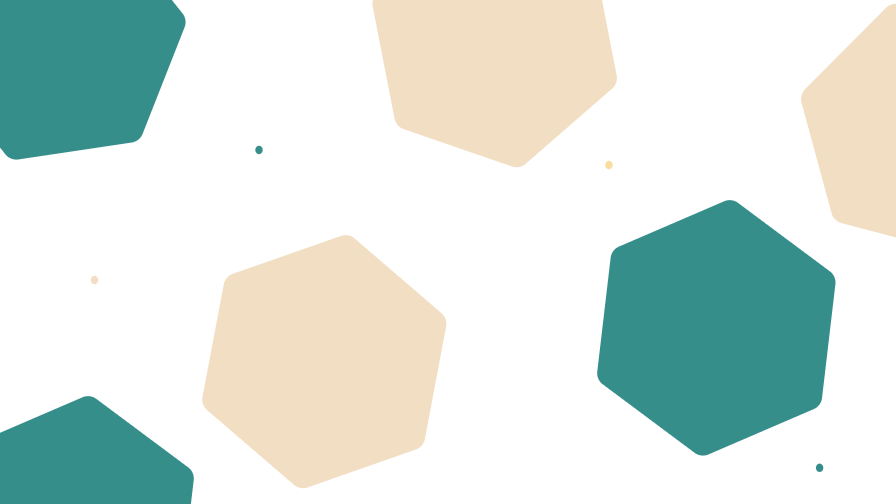
Give the GLSL for this background, as a Shadertoy shader.

```glsl
// Large rounded hexagons in teal and sand, with a few tiny dots, on white.
// Each hexagon is a folded distance function, turned and rounded;
// lengths are in canvas heights and edges are smoothed over one pixel.

const vec3 WHITE = vec3(1.0);
const vec3 TEAL  = vec3(0.212, 0.557, 0.545);
const vec3 SAND  = vec3(0.949, 0.871, 0.761);
const vec3 AMBER = vec3(0.975, 0.865, 0.620);

const float APOTHEM = 0.2245;
const float CORNER  = 0.0278;
const vec2  DOT_RADII = vec2(0.0073, 0.0083);

// Centre x, centre y, turn in degrees, colour index
const vec4 HEXAGONS[6] = vec4[6](
    vec4(1.4213,  0.3495, 23.3, 0.0),
    vec4(0.6435,  0.2824, 19.3, 1.0),
    vec4(0.9815,  0.9190, 41.0, 1.0),
    vec4(0.1157,  0.9225,  8.5, 0.0),
    vec4(1.8368,  0.7454, 45.2, 1.0),
    vec4(0.1481, -0.0394, 23.3, 0.0));

// Centre x, centre y, colour index
const vec3 DOTS[4] = vec3[4](
    vec3(0.5139, 0.7025, 0.0),
    vec3(1.2083, 0.6725, 2.0),
    vec3(0.1875, 0.4444, 1.0),
    vec3(1.6262, 0.0718, 0.0));

vec3 palette(float index) {
    return index < 0.5 ? TEAL : index < 1.5 ? SAND : AMBER;
}

vec2 rotate(vec2 p, float angle) {
    float c = cos(angle), s = sin(angle);
    return vec2(c * p.x - s * p.y, s * p.x + c * p.y);
}

// Signed distance to a hexagon with a corner on the x axis
float roundedHexagon(vec2 p, float apothem, float corner) {
    const vec3 k = vec3(-0.866025, 0.5, 0.57735);
    float inner = apothem - corner;
    p = abs(p);
    p -= 2.0 * min(dot(k.xy, p), 0.0) * k.xy;
    p -= vec2(clamp(p.x, -k.z * inner, k.z * inner), inner);
    return length(p) * sign(p.y) - corner;
}

// Approximate signed distance to an ellipse
float ellipse(vec2 p, vec2 radii) {
    return (length(p / radii) - 1.0) * min(radii.x, radii.y);
}

vec3 paint(vec3 base, vec3 ink, float dist, float pixel) {
    return mix(base, ink, clamp(0.5 - dist / pixel, 0.0, 1.0));
}

void mainImage(out vec4 fragColor, in vec2 fragCoord) {
    float pixel = 1.0 / iResolution.y;
    vec2 uv = fragCoord * pixel;
    vec3 color = WHITE;

    // Hexagons
    for (int i = 0; i < HEXAGONS.length(); i++) {
        vec4 hexagon = HEXAGONS[i];
        vec2 local = rotate(uv - hexagon.xy, -radians(hexagon.z));
        float dist = roundedHexagon(local, APOTHEM, CORNER);
        color = paint(color, palette(hexagon.w), dist, pixel);
    }

    // Dots
    for (int i = 0; i < DOTS.length(); i++) {
        float dist = ellipse(uv - DOTS[i].xy, DOT_RADII);
        color = paint(color, palette(DOTS[i].z), dist, pixel);
    }

    fragColor = vec4(color, 1.0);
}
```
